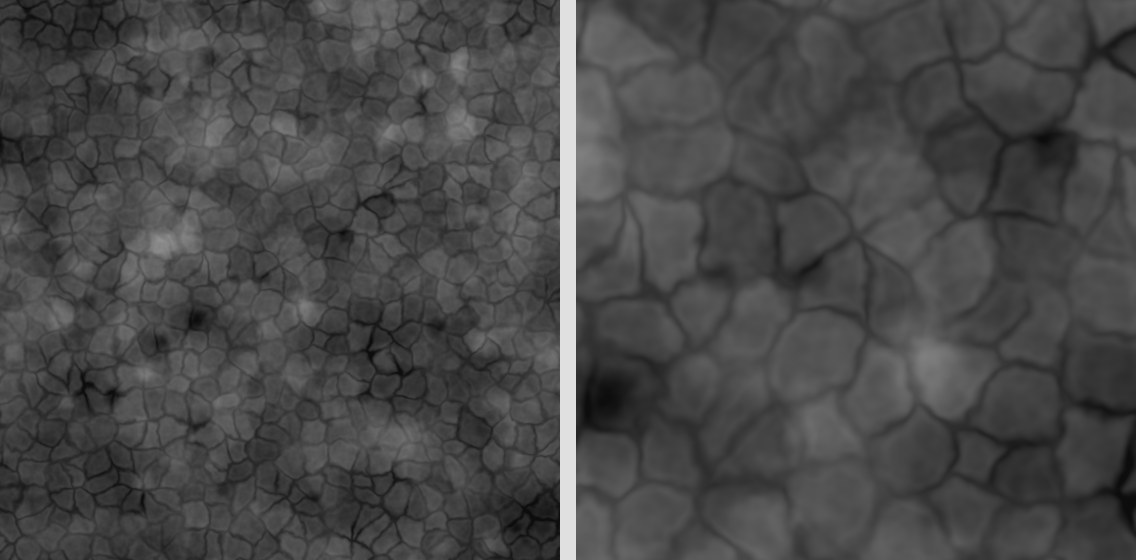
Left: the whole. Right: its middle third, enlarged.
Reproduce this texture procedurally as a three.js fragment shader.

```glsl
// Grey micrograph of tightly packed soft cells under uneven light.
// A warped, rounded Voronoi mesh gives membranes and cell tones; gradient
// noise adds haze, focus changes and grain; jittered discs add glows and pits.
varying vec2 vUv;

#define CELLS 24.0          // cells across the canvas
#define WARP 0.42           // irregularity of the cell outlines
#define MEMBRANE 0.075      // membrane half width, in cells
#define MEMBRANE_DEPTH 0.085
#define TONE_CONTRAST 0.15  // brightness spread between cells
#define HAZE 0.12           // cloudy large-scale variation
#define GRAIN 0.035
#define BASE_GREY 0.262
#define GAP_DEPTH 0.13      // darkness of the crevices
#define GLOW_GAIN 0.12
#define PIT_DEPTH 0.13

vec2 hash2(vec2 p) {
  p = vec2(dot(p, vec2(127.1, 311.7)), dot(p, vec2(269.5, 183.3)));
  return fract(sin(p) * 43758.545);
}

float gradientDot(vec2 corner, vec2 offset) {
  float angle = 6.28318 * hash2(corner).x;
  return dot(vec2(cos(angle), sin(angle)), offset);
}

float gradientNoise(vec2 p) {
  vec2 i = floor(p), f = fract(p);
  vec2 u = f * f * f * (f * (f * 6.0 - 15.0) + 10.0);
  vec2 e = vec2(1.0, 0.0);
  return mix(mix(gradientDot(i, f), gradientDot(i + e, f - e), u.x),
             mix(gradientDot(i + e.yx, f - e.yx), gradientDot(i + 1.0, f - 1.0), u.x), u.y);
}

float fbm(vec2 p) {
  float sum = 0.0, gain = 1.0;
  for (int i = 0; i < 4; i++) {
    sum += gain * gradientNoise(p);
    p = mat2(1.6, 1.2, -1.2, 1.6) * p + 7.3;
    gain *= 0.5;
  }
  return sum;
}

float smoothMin(float a, float b, float k) {
  float h = max(k - abs(a - b), 0.0) / k;
  return min(a, b) - 0.25 * h * h * k;
}

// x: rounded distance to the membrane, y: smoothly blended cell tone
vec2 cellMesh(vec2 p) {
  vec2 home = floor(p), nearest = vec2(8.0), nearestId = home;
  for (int y = -1; y <= 1; y++)
  for (int x = -1; x <= 1; x++) {
    vec2 id = home + vec2(x, y);
    vec2 r = id + 0.08 + 0.84 * hash2(id) - p;
    if (dot(r, r) < dot(nearest, nearest)) { nearest = r; nearestId = id; }
  }
  float edge = 1.0, tone = 0.0, total = 0.0;
  for (int y = -2; y <= 2; y++)
  for (int x = -2; x <= 2; x++) {
    vec2 id = home + vec2(x, y);
    vec2 r = id + 0.08 + 0.84 * hash2(id) - p;
    float weight = exp(-9.0 * dot(r, r));
    tone += weight * (hash2(id + 31.0).y - 0.5);
    total += weight;
    if (distance(id, nearestId) > 0.5)
      edge = smoothMin(edge, dot(0.5 * (nearest + r), normalize(r - nearest)), 0.1);
  }
  return vec2(edge, tone / max(total, 0.00001));
}

// Sparse soft discs: one chance per grid square
float softDiscs(vec2 p, float chance, float radius) {
  float cover = 0.0;
  for (int y = -1; y <= 1; y++)
  for (int x = -1; x <= 1; x++) {
    vec2 id = floor(p) + vec2(x, y), dice = hash2(id + 57.0);
    float size = radius * (0.6 + 0.6 * dice.y);
    float d = distance(p, id + hash2(id + 13.0)) / size;
    cover = max(cover, step(dice.x, chance) * (0.5 + 0.5 * dice.y) * (1.0 - smoothstep(0.25, 1.15, d)));
  }
  return cover;
}

float pool(vec2 centre, float radius) {
  vec2 d = (vUv - centre) / radius;
  return exp(-dot(d, d));
}

// Broad bright and shaded regions of the field
float illumination() {
  float light = 0.10 * pool(vec2(0.46, 0.76), 0.19) + 0.08 * pool(vec2(0.14, 0.57), 0.24)
              + 0.09 * pool(vec2(0.92, 0.82), 0.25) + 0.07 * pool(vec2(0.95, 0.33), 0.15)
              + 0.04 * pool(vec2(0.60, 0.20), 0.28);
  float shade = 0.06 * pool(vec2(0.72, 0.46), 0.18) + 0.08 * pool(vec2(0.0, 1.0), 0.30)
              + 0.08 * pool(vec2(1.0, 0.0), 0.24) + 0.05 * pool(vec2(0.0, 0.05), 0.25);
  return BASE_GREY + light - shade + HAZE * fbm(vUv * 5.0 + 3.0);
}

void main() {
  vec2 p = vUv * CELLS;
  vec2 bend = vec2(fbm(p * 0.65), fbm(p * 0.65 + 40.0));
  vec2 mesh = cellMesh(p + WARP * bend);
  vec2 deepMesh = cellMesh(p * 0.83 + 17.0 - WARP * bend);

  // Cell bodies, with a blurred layer beneath and a faint inner rim
  float light = illumination();
  float grey = light * (1.0 + 2.2 * TONE_CONTRAST * (mesh.y + deepMesh.y));
  grey += 0.018 * exp(-pow((mesh.x - 0.17) / 0.07, 2.0));

  // Membranes fade in and out of focus; some widen into dark crevices
  float focus = smoothstep(-0.45, 0.4, gradientNoise(p * 0.45 + 9.0) - 1.2 * (light - 0.27));
  float line = exp(-pow(mesh.x / MEMBRANE, 2.0));
  float deepLine = exp(-pow(deepMesh.x / (1.8 * MEMBRANE), 2.0));
  grey -= MEMBRANE_DEPTH * (0.25 + 0.75 * focus) * line + 0.018 * deepLine;
  float gap = smoothstep(0.22, 0.55, gradientNoise(vUv * 10.0 + 21.0));
  grey -= GAP_DEPTH * gap * (1.0 - smoothstep(0.0, 0.28, mesh.x));

  // Out-of-focus bright cells, round pits and fine grain
  grey += GLOW_GAIN * softDiscs(vUv * 11.0 + 0.25 * bend / 2.0, 0.22, 0.30);
  grey -= PIT_DEPTH * softDiscs(vUv * 10.0 + 5.5, 0.12, 0.20);
  grey += GRAIN * (gradientNoise(p * 2.6) + 0.6 * gradientNoise(p * 5.5));
  gl_FragColor = vec4(vec3(clamp(grey, 0.05, 0.66)), 1.0);
}
```
